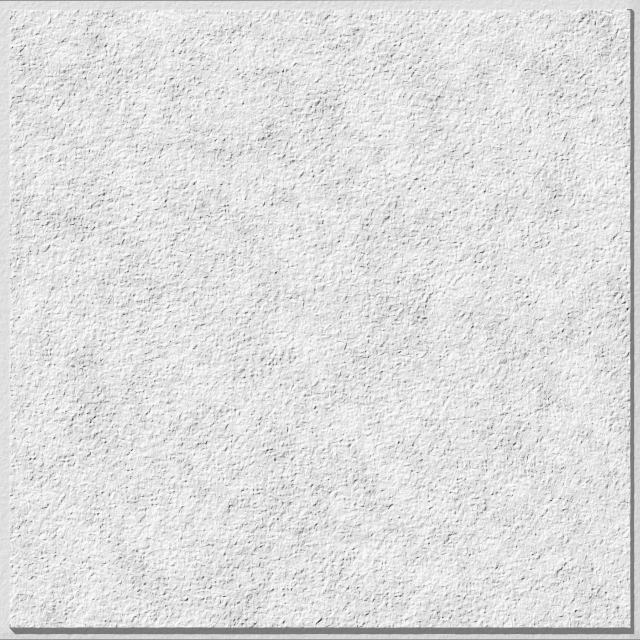
Write a WebGL 2 fragment shader that draws this texture.

```glsl
#version 300 es
precision highp float;
// A raised tile of rough white plaster, lit from the upper left, on a smooth ledge.

uniform vec2 u_resolution;
out vec4 fragColor;

float hash(vec2 p) {
    return fract(sin(dot(p, vec2(127.1, 311.7))) * 43758.5453);
}

float valueNoise(vec2 p) {
    vec2 cell = floor(p);
    vec2 f = fract(p);
    f = f * f * (3.0 - 2.0 * f);
    float low = mix(hash(cell), hash(cell + vec2(1, 0)), f.x);
    float high = mix(hash(cell + vec2(0, 1)), hash(cell + vec2(1, 1)), f.x);
    return mix(low, high, f.y);
}

// Plaster relief: warped octaves, each turned to hide the lattice
float relief(vec2 p) {
    mat2 turn = mat2(0.8, 0.6, -0.6, 0.8);
    float height = 0.0;
    float amplitude = 0.5;
    p *= 205.0;
    p += 0.7 * vec2(valueNoise(p * 0.6 + 31.0), valueNoise(p * 0.6 + 67.0));
    for (int i = 0; i < 3; i++) {
        p = turn * p + 17.3;
        height += amplitude * valueNoise(p);
        p *= 1.7;
        amplitude *= 0.55;
    }
    return height;
}

// Uneven tone: clumps of several sizes, centred on zero
float mottle(vec2 p) {
    mat2 turn = mat2(0.8, 0.6, -0.6, 0.8);
    float sum = 0.0;
    p *= 9.0;
    for (int i = 0; i < 4; i++) {
        p = turn * p + 5.7;
        sum += (0.3 + 0.25 * float(i)) * (valueNoise(p) - 0.5);
        p *= 2.1;
    }
    return sum;
}

// Signed distance to the box between two corners, negative inside
float boxDistance(vec2 p, vec2 lower, vec2 upper) {
    vec2 d = max(lower - p, p - upper);
    return max(d.x, d.y);
}

float coverage(float distance, float blur) {
    return 1.0 - smoothstep(-blur, blur, distance);
}

void main() {
    vec2 uv = gl_FragCoord.xy / u_resolution;
    float blur = 0.6 / min(u_resolution.x, u_resolution.y);

    // Slope of the relief towards the light
    vec2 toLight = vec2(-0.0007, 0.0008);
    float slope = relief(uv - toLight) - relief(uv + toLight);

    // Grain: soft highlights, deeper pits on the shaded side, more of them in dark clumps
    float clumps = mottle(uv);
    float lit = slope + 0.12 * clumps;
    float grain = 0.887 + 0.42 * lit;
    grain -= 0.4 * max(-lit - 0.08, 0.0) + 0.8 * max(-lit - 0.19, 0.0);
    grain = min(grain, 0.97);

    // Ledge, darker on the right and bottom
    float ledge = 0.875 + 0.15 * slope;
    ledge -= 0.04 * smoothstep(0.98, 0.99, uv.x);
    ledge -= 0.04 * (1.0 - smoothstep(0.008, 0.018, uv.y));

    // Cast shadow along the right and bottom, with slanted ends
    float wobble = 0.0006 * (valueNoise(uv * 120.0) - 0.5);
    float rightBand = boxDistance(uv, vec2(0.98, 0.009), vec2(0.991, 0.986));
    rightBand = max(rightBand, 0.7 * (uv.x + uv.y - 1.973));
    float bottomBand = boxDistance(uv, vec2(0.015, 0.009), vec2(0.991, 0.025));
    bottomBand = max(bottomBand, 0.7 * (0.033 - uv.x - uv.y));
    float shade = coverage(min(rightBand, bottomBand) + wobble, blur);
    float tone = mix(ledge, 0.48 + 0.08 * slope, shade);

    // Panel with a faint bright rim on its lit sides
    float panel = boxDistance(uv, vec2(0.016, 0.0195), vec2(0.985, 0.984)) + wobble;
    tone = mix(tone, grain, coverage(panel, blur));
    float litSide = step(uv.x, 0.98) * step(0.025, uv.y);
    tone += 0.025 * litSide * coverage(abs(panel) - 0.002, 0.0015);

    // Thin joints along the top and bottom
    float topJoint = smoothstep(0.9975, 0.9995, uv.y) * (1.0 - smoothstep(0.3, 0.8, uv.x));
    float bottomJoint = 1.0 - smoothstep(0.0005, 0.002, uv.y);
    tone = mix(tone, 0.5, 0.8 * max(topJoint, bottomJoint));

    fragColor = vec4(vec3(clamp(tone, 0.0, 1.0)), 1.0);
}
```
